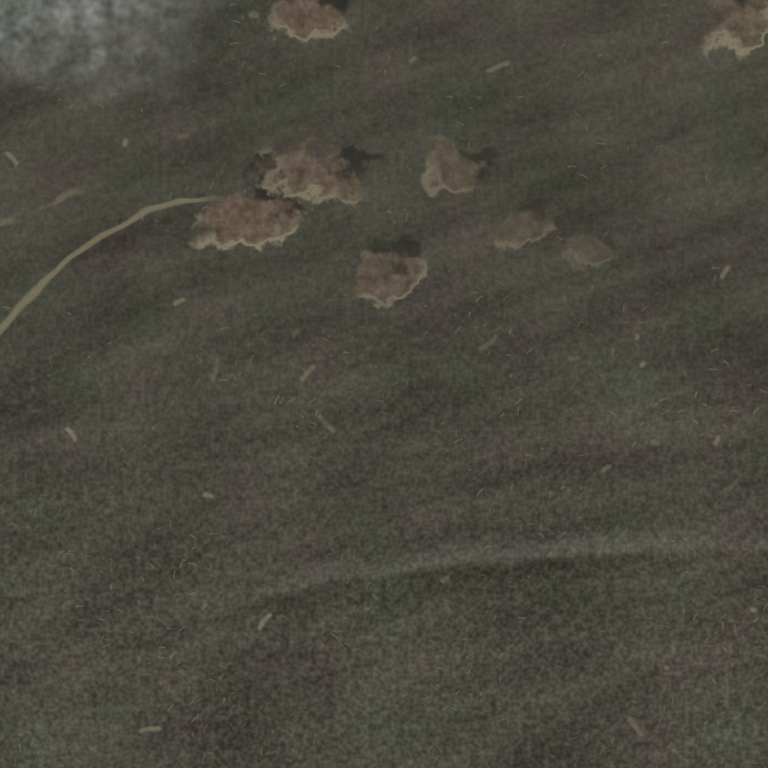
This texture is drawn by a WebGL 1 fragment shader. Its source:

```glsl
precision highp float;
uniform vec2 u_resolution;

const vec3 HIDE = vec3(0.282, 0.273, 0.239);
const vec3 FIBRE = vec3(0.50, 0.47, 0.37);
const vec3 CREASE = vec3(0.49, 0.46, 0.37);
const vec3 SCAR_BROWN = vec3(0.41, 0.35, 0.29);
const vec3 SCAR_RIM = vec3(0.56, 0.53, 0.43);
const vec3 PIT = vec3(0.16, 0.155, 0.14);
const vec3 BLOOM = vec3(0.43, 0.44, 0.42);

vec2 hash2(vec2 p) {
  vec3 q = fract(p.xyx * vec3(0.1031, 0.1030, 0.0973));
  q += dot(q, q.yzx + 33.33);
  return fract((q.xx + q.yz) * q.zy);
}

float corner(vec2 cell, vec2 offset) {
  float a = 6.2832 * hash2(cell).x;
  return dot(vec2(cos(a), sin(a)), offset);
}

// Gradient noise, centred on zero
float noise(vec2 p) {
  vec2 i = floor(p), f = fract(p), e = vec2(1.0, 0.0);
  vec2 u = f * f * f * (f * (f * 6.0 - 15.0) + 10.0);
  return mix(mix(corner(i, f), corner(i + e, f - e), u.x),
             mix(corner(i + e.yx, f - e.yx), corner(i + 1.0, f - 1.0), u.x), u.y);
}

float fbm(vec2 p) {
  float sum = 0.0, amp = 1.0;
  for (int i = 0; i < 4; i++) {
    sum += amp * noise(p);
    p = p * 2.03 + 17.0;
    amp *= 0.55;
  }
  return sum;
}

vec2 rotate(vec2 p, float a) {
  float c = cos(a), s = sin(a);
  return vec2(c * p.x + s * p.y, c * p.y - s * p.x);
}

// Signed distance to the parabola k.x + k.y * x + k.z * x * x
float curveDistance(vec2 p, vec3 k) {
  float slope = k.y + 2.0 * k.z * p.x;
  return (p.y - k.x - p.x * (k.y + k.z * p.x)) / sqrt(1.0 + slope * slope);
}

// Short, randomly turned strokes, one per cell
float fibres(vec2 p, float cells, float density) {
  vec2 g = p * cells, id = floor(g);
  float cover = 0.0;
  for (int y = -1; y <= 1; y++) {
    for (int x = -1; x <= 1; x++) {
      vec2 cell = id + vec2(x, y);
      vec2 r = hash2(cell + 41.0), s = hash2(cell + 97.0);
      vec2 q = rotate(g - cell - r, 0.35 + (s.x - 0.5) * 2.6);
      q.y += q.x * q.x * (r.x - 0.5);
      q.x -= clamp(q.x, -0.4 * r.y, 0.4 * r.y);
      float stroke = 1.0 - smoothstep(0.02, 0.15, length(q));
      cover = max(cover, stroke * step(s.y, density) * (0.35 + 0.65 * r.x));
    }
  }
  return cover;
}

// Torn patch with a pale lower rim and a dark pit at its upper right
vec3 addScar(vec3 col, vec2 p, vec2 centre, float size, float strength) {
  vec2 q = (p - centre) / size;
  q += 0.75 * vec2(fbm(p * 22.0), fbm(p * 22.0 + 53.0));
  q = rotate(q, 0.5 * sin(centre.x * 40.0));
  float d = length(q * vec2(0.75, 1.25));
  float body = 1.0 - smoothstep(0.65, 1.0, d);
  float rim = smoothstep(0.3, 0.0, abs(d - 0.85)) * smoothstep(0.15, -0.5, q.y);
  float pit = smoothstep(0.65, 0.25, length((q - vec2(0.8, 0.6)) * vec2(0.8, 1.2)));
  col = mix(col, SCAR_BROWN + 0.13 * fbm(p * 65.0), body * 0.75 * strength);
  col = mix(col, SCAR_RIM, rim * 0.75 * strength);
  return mix(col, PIT, pit * 0.8 * strength);
}

void main() {
  vec2 p = gl_FragCoord.xy / u_resolution;
  vec2 along = rotate(p, 0.3);

  // Clouded, streaked and grainy surface
  float rough = mix(1.25, 0.6, smoothstep(0.1, 0.8, p.y));
  float tone = 0.035 * fbm(p * 5.0) + 0.045 * fbm(along * vec2(5.0, 22.0));
  tone += rough * (0.055 * noise(p * 85.0) + 0.065 * noise(p * 175.0 + 9.0));
  vec3 col = HIDE + tone * vec3(1.0, 1.0, 0.88);
  col += vec3(0.018, -0.006, 0.010) * (noise(p * 11.0 + 5.0) + noise(p * 110.0));

  // Fibres, thicker towards the lower right
  float density = 0.16 + 0.45 * smoothstep(0.55, 0.0, p.y - 0.15 * p.x);
  float clump = clamp(0.6 + 1.1 * fbm(p * 7.0 + 3.0), 0.15, 1.0);
  col = mix(col, FIBRE, 0.5 * clump * fibres(p, 75.0, density));
  col = mix(col, FIBRE + 0.06, 0.6 * fibres(p + 0.37, 28.0, 0.035));

  // Low ridge with a shadow beneath
  float ridge = curveDistance(p, vec3(0.158, 0.25, -0.12)) + 0.008 * noise(p * 14.0);
  float reach = smoothstep(0.15, 0.6, p.x) * (1.0 - 0.6 * smoothstep(0.8, 1.0, p.x));
  col += reach * 0.06 * smoothstep(-0.008, 0.004, ridge) * smoothstep(0.04, 0.004, ridge);
  col -= reach * 0.03 * smoothstep(-0.05, -0.01, ridge) * smoothstep(0.0, -0.012, ridge);

  // Pale creases at the left
  float wobble = 0.006 * noise(p * 28.0);
  float main_crease = abs(curveDistance(p, vec3(0.57, 1.2, -2.1)) + wobble);
  float side_crease = abs(curveDistance(p, vec3(0.71, 0.4, 0.0)) + wobble);
  float width = 0.006 + 0.005 * noise(p * 18.0);
  float fade = smoothstep(0.30, 0.25, p.x);
  col = mix(col, CREASE, 0.8 * fade * smoothstep(width, width * 0.25, main_crease));
  fade = smoothstep(0.17, 0.05, p.x) * smoothstep(-0.3, 0.25, noise(p * 24.0));
  col = mix(col, CREASE, 0.7 * fade * smoothstep(0.008, 0.002, side_crease));

  // Mottled bloom in the upper left corner
  float corner_dist = length((p - vec2(0.06, 1.02)) * vec2(0.75, 1.4));
  float bloom = smoothstep(0.23, 0.07, corner_dist + 0.07 * fbm(p * 13.0));
  float mottle = 0.17 * fbm(p * 27.0) + 0.10 * noise(p * 95.0);
  col = mix(col, BLOOM + mottle, bloom * 0.85);

  // Scars: a shrinking trail, then a pair on the top edge
  for (int i = 0; i < 6; i++) {
    float n = float(i);
    vec2 centre = vec2(0.32 + 0.09 * n, 0.72 + 0.08 * sin(n * 2.4));
    col = addScar(col, p, centre, 0.055 - 0.006 * n, 1.0 - 0.12 * n);
  }
  for (int i = 0; i < 2; i++) {
    col = addScar(col, p, vec2(0.40 + 0.57 * float(i), 0.98), 0.042, 0.9);
  }

  gl_FragColor = vec4(clamp(col, 0.0, 1.0), 1.0);
}
```
